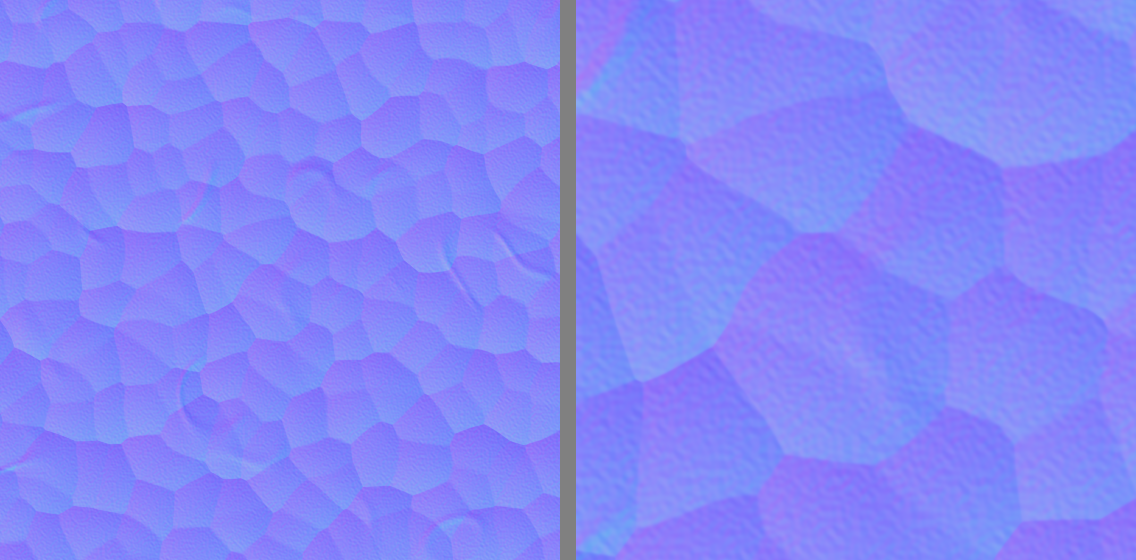
Left, the full canvas; right, a detail of the centre.
Give the GLSL for this texture map, as a Shadertoy shader.

```glsl
// Normal map of pebbled leather: soft weighted Voronoi cells give the slope of
// each rounded pebble, blended at the creases. Raised rims, sparse wrinkles and
// a fine grain add their own slopes before the sum is encoded as a colour.

vec2 hash2(vec2 p) {
    vec3 q = fract(p.xyx * vec3(0.1031, 0.1030, 0.0973));
    q += dot(q, q.yzx + 33.33);
    return fract((q.xx + q.yz) * q.zy);
}

float gradientNoise(vec2 p) {
    vec2 i = floor(p), f = fract(p);
    vec2 u = f * f * f * (f * (f * 6.0 - 15.0) + 10.0);
    vec2 o = vec2(0.0, 1.0);
    float a = dot(hash2(i) * 2.0 - 1.0, f);
    float b = dot(hash2(i + o.yx) * 2.0 - 1.0, f - o.yx);
    float c = dot(hash2(i + o.xy) * 2.0 - 1.0, f - o.xy);
    float d = dot(hash2(i + o.yy) * 2.0 - 1.0, f - o.yy);
    return mix(mix(a, b, u.x), mix(c, d, u.x), u.y);
}

// Slope of the pebbles; p is in cell units
vec2 pebbleSlope(vec2 p) {
    float sharpness = mix(20.0, 55.0, smoothstep(-0.35, 0.1, gradientNoise(p * 0.5 + 71.0)));
    vec2 cell = floor(p);
    float sum = 0.0, sumLift = 0.0;
    vec2 sumOffset = vec2(0.0), sumLifted = vec2(0.0);
    for (int y = -2; y <= 2; y++) {
        for (int x = -2; x <= 2; x++) {
            vec2 id = cell + vec2(x, y);
            vec2 offset = p - id - 0.5 - 0.9 * (hash2(id + 40.0) - 0.5);
            vec2 rnd = hash2(id + 190.0);
            float lift = pow(rnd.x * 2.0 - 1.0, 3.0);
            float w = exp(-sharpness * (dot(offset, offset) + 0.2 * (rnd.y - 0.5)));
            sum += w;
            sumLift += w * lift;
            sumOffset += w * offset;
            sumLifted += w * lift * offset;
        }
    }
    vec2 dome = sumOffset / sum;
    vec2 rim = sumLifted / sum - dome * sumLift / sum;
    return -dome * vec2(0.08, 0.108) + 0.15 * rim;
}

// Height of the sparse wrinkles that cross the pebbles
float wrinkle(vec2 p) {
    float n = gradientNoise(p * 0.5 + 13.0) / 0.05;
    return exp(-n * n) * smoothstep(0.05, 0.3, gradientNoise(p * 0.45 + 57.0));
}

vec2 wrinkleSlope(vec2 p) {
    vec2 e = vec2(0.02, 0.0);
    return vec2(wrinkle(p + e.xy) - wrinkle(p - e.xy),
                wrinkle(p + e.yx) - wrinkle(p - e.yx)) / (2.0 * e.x);
}

vec2 grainSlope(vec2 p) {
    vec2 e = vec2(0.25, 0.0);
    return vec2(gradientNoise(p + e.xy) - gradientNoise(p - e.xy),
                gradientNoise(p + e.yx) - gradientNoise(p - e.yx)) / (2.0 * e.x);
}

void mainImage(out vec4 fragColor, in vec2 fragCoord) {
    vec2 uv = fragCoord / iResolution.y;
    vec2 p = uv * 13.6 + 5.0;

    // Bend the cells so that the creases curve and the sizes vary
    vec2 bend = vec2(gradientNoise(p * 0.6 + 3.0), gradientNoise(p * 0.6 + 29.0));
    vec2 slope = pebbleSlope(p + 0.45 * bend);

    slope += 0.01 * wrinkleSlope(p);
    slope += 0.012 * vec2(gradientNoise(p * 0.8 + 83.0), gradientNoise(p * 0.8 + 97.0));
    slope += 0.034 * grainSlope(uv * 200.0);

    // Encode the unit normal with a slight overall tilt
    vec2 n = 2.0 * (slope + vec2(0.019, 0.027));
    float z = sqrt(max(1.0 - dot(n, n), 0.0));
    fragColor = vec4(0.5 + 0.5 * n, 0.49 + 0.495 * z, 1.0);
}
```
